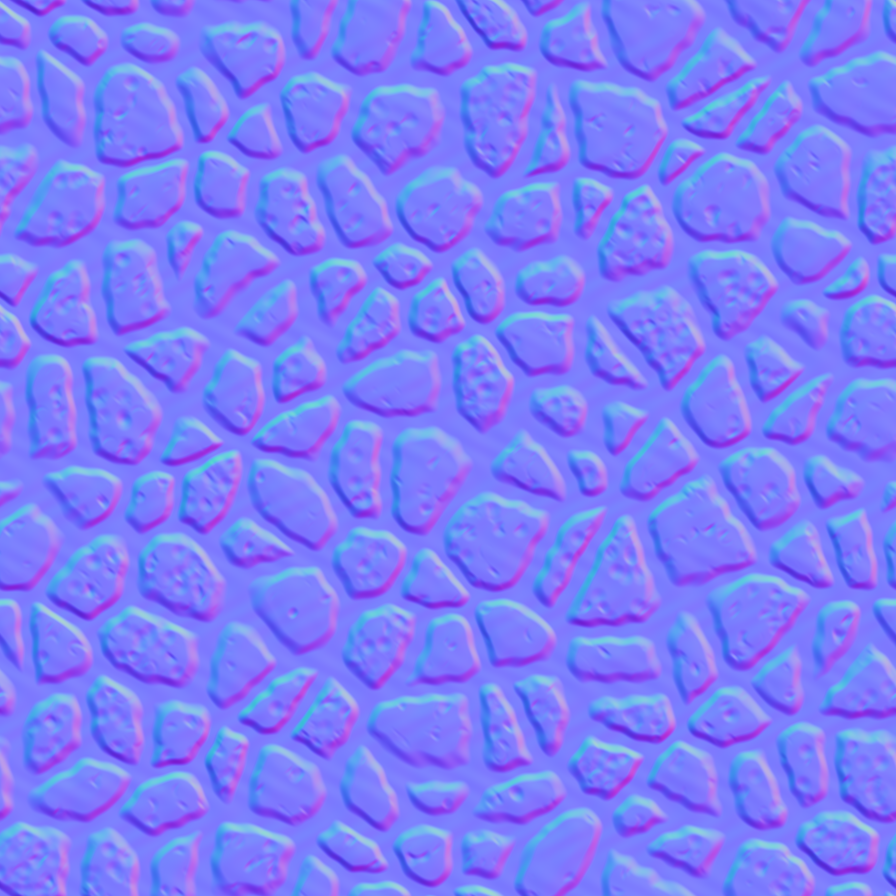
A Shadertoy shader for this texture map:

```glsl
// Tangent-space normal map of irregular cobblestones set in flat mortar.
// A weighted cellular diagram gives the stones, a second cellular layer chips
// their tops, and the slope of the summed height becomes the normal colour.

const float STONES = 12.0;  // stones per canvas side (even, so rows wrap)
const float CHIPS = 92.0;   // chip cells per canvas side

vec2 hash2(vec2 p) {
    vec3 q = fract(p.xyx * vec3(0.1031, 0.1030, 0.0973));
    q += dot(q, q.yzx + 33.33);
    return fract((q.xx + q.yz) * q.zy);
}

// Stone centre in grid units (xy) and its size weight (z)
vec3 stoneSeed(vec2 cell) {
    vec2 id = mod(cell, STONES);
    vec2 jitter = 0.06 + 0.88 * hash2(id + 3.7);
    float stagger = 0.5 * mod(id.y, 2.0);
    return vec3(cell + jitter + vec2(stagger, 0.0), 0.22 * hash2(id + 51.3).x);
}

// Rounded distance to the stone's border (x) and the stone's cell (yz)
vec3 stoneField(vec2 p) {
    vec2 base = floor(p), home = base;
    vec3 seed = vec3(0.0);
    float nearest = 1e3;
    for (int y = -2; y <= 2; y++)
    for (int x = -2; x <= 2; x++) {
        vec2 cell = base + vec2(x, y);
        vec3 s = stoneSeed(cell);
        float power = dot(p - s.xy, p - s.xy) - s.z;
        if (power < nearest) { nearest = power; seed = s; home = cell; }
    }
    // Soft minimum over all borders rounds the corners
    float sum = 0.0;
    for (int y = -2; y <= 2; y++)
    for (int x = -2; x <= 2; x++) {
        if (x == 0 && y == 0) continue;
        vec3 s = stoneSeed(home + vec2(x, y));
        float power = dot(p - s.xy, p - s.xy) - s.z;
        float border = (power - nearest) / (2.0 * max(length(s.xy - seed.xy), 0.05));
        sum += exp2(-26.0 * border);
    }
    return vec3(-log2(sum) / 26.0, mod(home, STONES));
}

// Scattered round chips; density is the share of cells that hold one
float chips(vec2 p, float density) {
    vec2 base = floor(p);
    float depth = 0.0;
    for (int y = -1; y <= 1; y++)
    for (int x = -1; x <= 1; x++) {
        vec2 cell = base + vec2(x, y);
        vec2 id = mod(cell, CHIPS);
        vec2 rnd = hash2(id + 17.9);
        float d = length(p - cell - 0.15 - 0.7 * hash2(id + 80.1));
        float present = smoothstep(0.0, 0.12, density - rnd.x);
        depth += present * (0.4 + 0.6 * rnd.y) * smoothstep(0.95, 0.0, d);
    }
    return depth;
}

float surfaceHeight(vec2 uv) {
    vec2 t = 6.2831853 * uv;
    // Large bends skew the layout, small ones roughen the outlines
    vec2 bend = 0.011 * sin(t.yx * vec2(3.0, 2.0) + 2.0 * sin(t * vec2(2.0, 3.0)))
              + 0.0013 * sin(t.yx * vec2(27.0, 31.0) + 2.0 * sin(t * 13.0));
    vec3 stone = stoneField((uv + bend) * STONES);
    vec2 rnd = hash2(stone.yz + 29.4);

    float inset = stone.x - mix(0.035, 0.085, rnd.x);
    float steep = smoothstep(0.0, 0.14, inset);
    float dome = smoothstep(0.0, 0.34, inset);
    float body = mix(0.0042, 0.0058, rnd.y) * steep + 0.0013 * dome;

    // Wear differs from stone to stone and in patches across each one
    float patches = sin(t.x * 19.0 + 2.0 * sin(t.y * 11.0)) * sin(t.y * 17.0 + 2.0 * sin(t.x * 9.0));
    float wear = 0.06 + 0.5 * rnd.y * rnd.y + 0.2 * patches;
    float mortar = 0.0003 * sin(t.x * 21.0 + 3.0 * sin(t.y * 8.0)) * sin(t.y * 18.0);
    return body + mortar - 0.0019 * steep * chips(uv * CHIPS, wear);
}

void mainImage(out vec4 fragColor, in vec2 fragCoord) {
    vec2 uv = fragCoord / iResolution.xy;
    // Wide central differences keep the relief soft
    vec2 e = vec2(0.0019, 0.0);
    vec2 slope = vec2(surfaceHeight(uv + e.xy) - surfaceHeight(uv - e.xy),
                      surfaceHeight(uv + e.yx) - surfaceHeight(uv - e.yx)) / (2.0 * e.x);
    vec3 normal = normalize(vec3(-slope * vec2(0.85, 1.15), 1.0));
    fragColor = vec4(0.5 * normal + vec3(0.49, 0.49, 0.495), 1.0);
}
```
